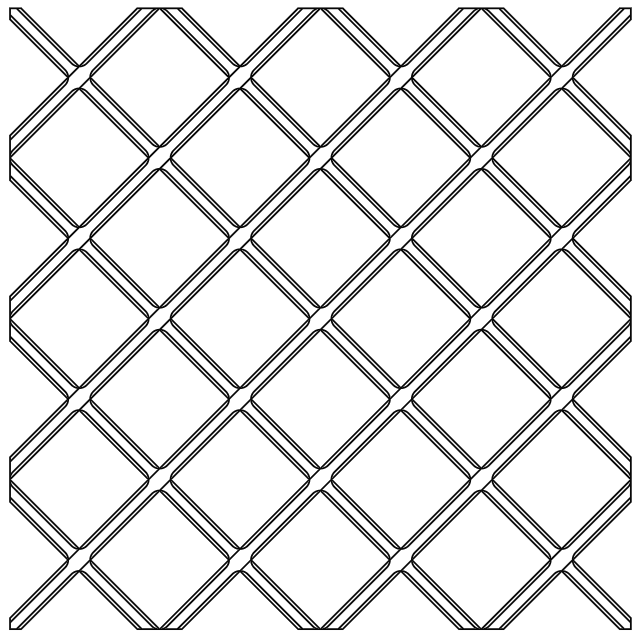
A three.js fragment shader for this pattern:

```glsl
// Diagonal lattice of outlined bars with rounded diamond panes, cut to a square.
#define CENTER vec2(0.5007, 0.502)
#define FRAME 0.485         // half side of the square cut
#define PITCH 0.1777        // spacing of parallel bars
#define BAR 0.0122          // half width of a bar
#define PANE_GAP 0.0072     // bar axis to pane outline
#define PANE_RADIUS 0.0169  // pane corner radius
#define LINE 0.0028         // stroke width
#define INK vec3(0.03)
#define PAPER vec3(1.0)

varying vec2 vUv;

float roundedBox(vec2 p, float halfSide, float radius) {
  vec2 q = abs(p) - halfSide + radius;
  return length(max(q, 0.0)) + min(max(q.x, q.y), 0.0) - radius;
}

void main() {
  vec2 p = vUv - CENTER;
  vec2 q = vec2(p.x - p.y, p.x + p.y) * 0.70710678;

  // Distance to the nearest bar axis of each direction
  vec2 cell = mod(q, PITCH) - 0.5 * PITCH;
  vec2 axis = 0.5 * PITCH - abs(cell);

  // Rising bars run through; falling bars stop at them
  float rising = abs(axis.x - BAR);
  float falling = max(abs(axis.y - BAR), BAR - axis.x);
  float pane = abs(roundedBox(cell, 0.5 * PITCH - PANE_GAP, PANE_RADIUS));
  float strokes = min(min(rising, falling), pane);

  // Cut at the frame and close the bar ends there
  float edge = max(abs(p.x), abs(p.y)) - FRAME;
  float barEnd = max(abs(edge), min(axis.x, axis.y) - BAR);
  strokes = min(max(strokes, edge), barEnd);

  float aa = max(fwidth(vUv.x), 1e-5);
  float ink = clamp(0.5 + (0.5 * LINE - strokes) / aa, 0.0, 1.0);
  gl_FragColor = vec4(mix(PAPER, INK, ink), 1.0);
}
```
